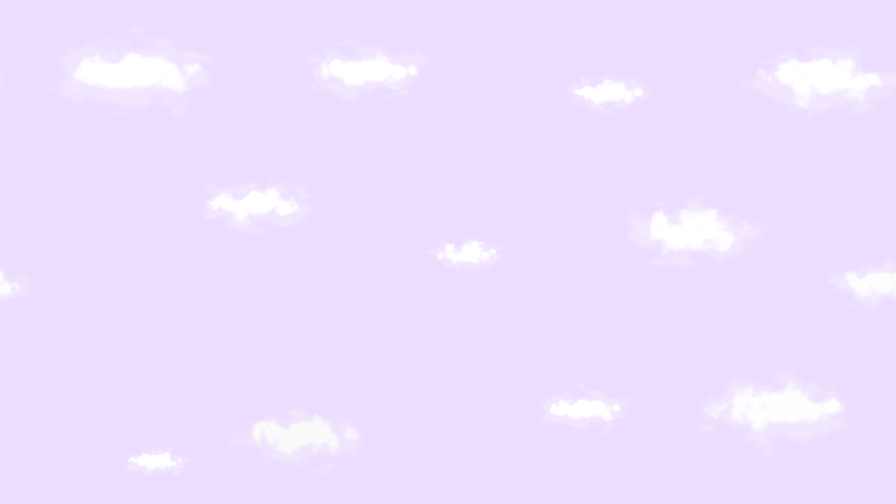
Give the GLSL for this pattern, as a Shadertoy shader.

```glsl
// Small soft white clouds scattered over a flat pale lavender sky, tiling on all sides.

vec2 hash2(vec2 p) {
    vec3 h = fract(p.xyx * vec3(0.1031, 0.1030, 0.0973));
    h += dot(h, h.yzx + 33.33);
    return fract((h.xx + h.yz) * h.zy);
}

float gradientNoise(vec2 p) {
    vec2 cell = floor(p), f = fract(p);
    vec2 u = f * f * f * (f * (f * 6.0 - 15.0) + 10.0);
    vec4 corner;
    for (int i = 0; i < 4; i++) {
        vec2 o = vec2(i & 1, i >> 1);
        float angle = 6.2832 * hash2(cell + o).x;
        corner[i] = dot(vec2(cos(angle), sin(angle)), f - o);
    }
    return mix(mix(corner.x, corner.y, u.x), mix(corner.z, corner.w, u.x), u.y);
}

float fbm(vec2 p) {
    float sum = 0.0, amp = 1.0;
    for (int i = 0; i < 4; i++) {
        sum += amp * gradientNoise(p);
        p = mat2(1.6, 1.2, -1.2, 1.6) * p + 7.3;
        amp *= 0.5;
    }
    return sum;
}

float smoothMin(float a, float b, float k) {
    float h = max(k - abs(a - b), 0.0) / k;
    return min(a, b) - 0.25 * h * h * k;
}

// Distance to a row of merged puffs, about one unit to each side
float puffDistance(vec2 q) {
    float d = 1e3;
    for (float k = -3.0; k < 3.5; k++) {
        vec2 center = vec2(0.25 * k, 0.07 * cos(2.1 * (k - 0.6)));
        d = smoothMin(d, length(q - center) - (0.32 - 0.02 * k * k), 0.08);
    }
    return d;
}

// Opacity of one cloud: billowed body, soft underside, faint wisps
float cloudOpacity(vec2 q, vec2 seed) {
    float billow = fbm(q * 3.5 + seed);
    float wisp = fbm(q * vec2(2.5, 4.0) + seed + 31.0);
    float depth = -puffDistance(q);
    float softness = mix(0.26, 0.12, smoothstep(-0.35, 0.15, q.y));
    float body = smoothstep(-0.04, softness, depth + 0.17 * billow);
    float haze = 0.3 * smoothstep(-0.2, 0.08, depth + 0.3 * wisp);
    float folds = 0.3 * smoothstep(0.1, 0.6, wisp) * smoothstep(0.3, 0.0, depth);
    return max(body * (1.0 - folds), haze);
}

void mainImage(out vec4 fragColor, in vec2 fragCoord) {
    vec2 uv = fragCoord / iResolution.xy;
    vec2 aspect = vec2(iResolution.x / iResolution.y, 1.0);
    vec3 color = vec3(0.925, 0.868, 0.998);

    // One jittered cloud per cell of a staggered 4 by 3 grid
    for (int i = 0; i < 12; i++) {
        float id = float(i);
        vec2 random = hash2(vec2(id + 3.0, 17.0));
        vec2 cell = vec2(i % 4, i / 4);
        vec2 center = (cell + 0.5 + vec2(0.5 * mod(cell.y, 2.0), 0.0)) / vec2(4.0, 3.0);
        center += (random - 0.5) * vec2(0.11, 0.18);

        // Shortest wrapped offset, scaled to the cloud's half width
        float halfWidth = mix(0.06, 0.157, fract(id * 0.618));
        vec2 q = (fract(uv - center + 0.5) - 0.5) * aspect / halfWidth;
        if (abs(q.x) < 1.4 && abs(q.y) < 0.9) {
            vec3 white = mix(vec3(0.975), vec3(1.0), smoothstep(0.0, 0.5, random.x));
            color = mix(color, white, cloudOpacity(q, 40.0 + 9.0 * random));
        }
    }
    fragColor = vec4(color, 1.0);
}
```
